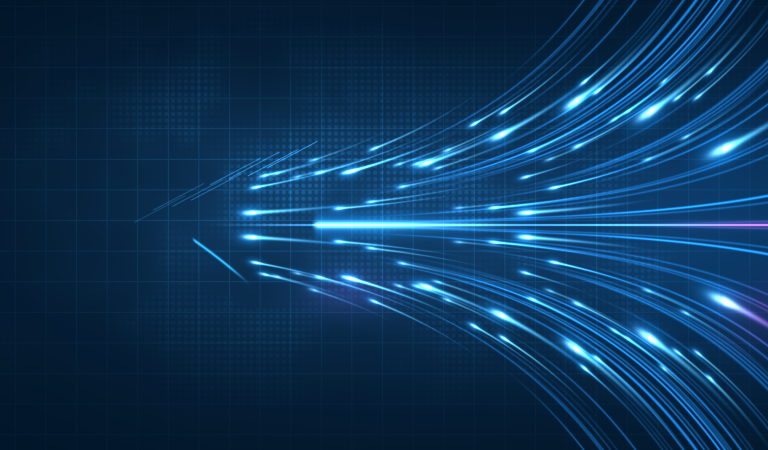
A WebGL 1 fragment shader for this background:

```glsl
precision highp float;
// Glowing comets and light streams flaring rightward over a dark blue technical grid.
uniform vec2 u_resolution;

float hash(float n) {
  return fract(sin(n * 127.1) * 43758.5);
}

float noise(vec2 p) {
  vec2 i = floor(p), f = fract(p);
  f = f * f * (3.0 - 2.0 * f);
  float n = i.x + i.y * 57.0;
  return mix(mix(hash(n), hash(n + 1.0), f.x),
             mix(hash(n + 57.0), hash(n + 58.0), f.x), f.y);
}

float clouds(vec2 p) {
  return 0.55 * noise(p) + 0.3 * noise(p * 2.1 + 7.0) + 0.15 * noise(p * 4.3 + 3.0);
}

// Soft elliptical spot
float spot(vec2 p, vec2 center, vec2 radius) {
  vec2 d = (p - center) / radius;
  return exp(-dot(d, d));
}

// Thin soft line from its distance, never narrower than the sampling grid
float stroke(float dist, float width) {
  float w = max(width, 0.6 / u_resolution.y);
  return exp(-dist * dist / (w * w));
}

float segment(vec2 p, vec2 a, vec2 b) {
  vec2 ab = b - a;
  return length(p - a - ab * clamp(dot(p - a, ab) / dot(ab, ab), 0.0, 1.0));
}

// Spread of the streams away from the axis
float flare(float x) {
  return exp(1.8 * x + 0.3 * x * x);
}

// Distance to the stream that lies at height h where flare is 1
float streamDistance(vec2 p, float h) {
  float path = h * flare(p.x);
  float slope = path * (1.8 + 0.6 * p.x);
  return abs(p.y - path) / sqrt(1.0 + slope * slope);
}

// Bright head with a tail that follows its stream to the right
vec3 comet(vec2 p, vec2 head, float len, float width) {
  float slope = head.y * (1.8 + 0.6 * head.x);
  vec2 dir = normalize(vec2(1.0, slope));
  float t = (p.x - head.x) / (len * dir.x);
  float fade = smoothstep(-0.02, 0.03, t) * pow(clamp(1.0 - t, 0.0, 1.0), 1.3);
  float dist = streamDistance(p, head.y / flare(head.x));
  float tail = fade * stroke(dist, width * (1.0 - 0.5 * clamp(t, 0.0, 1.0)));
  vec2 d = p - head;
  vec2 local = vec2(dot(d, dir), dot(d, vec2(-dir.y, dir.x))) / width;
  float core = exp(-dot(local * local, vec2(0.07, 0.6)));
  float halo = exp(-dot(local * local, vec2(0.02, 0.07)));
  return mix(vec3(0.08, 0.5, 0.85), vec3(0.55, 0.95, 1.0), fade) * tail
       + vec3(0.75, 0.9, 0.95) * core + vec3(0.03, 0.25, 0.42) * halo;
}

void main() {
  vec2 p = gl_FragCoord.xy / u_resolution.y;
  vec2 q = vec2(p.x, abs(p.y - 0.5));

  // Backdrop with a blue glow and drifting haze
  float haze = clouds(p * 5.0);
  float glow = spot(p, vec2(1.02, 0.5), vec2(0.62, 0.27));
  float mist = spot(p, vec2(0.5, 0.58), vec2(0.42, 0.26));
  vec3 color = mix(vec3(0.005, 0.075, 0.145), vec3(0.02, 0.13, 0.23),
                   spot(p, vec2(0.8, 0.5), vec2(0.95, 0.5)));
  color += vec3(0.045, 0.11, 0.18) * glow * (0.65 + 0.5 * haze);
  color += vec3(0.04, 0.10, 0.15) * mist * haze;
  color += vec3(0.02, 0.10, 0.18) * spot(p, vec2(1.65, 0.5), vec2(0.35, 0.35));

  // Square grid and fine dot screen
  vec2 cell = abs(fract(p / 0.068) - 0.5) * 0.068;
  float grid = max(stroke(cell.x, 0.001), stroke(cell.y, 0.001));
  color += vec3(0.015, 0.05, 0.07) * grid * (0.35 + glow + mist);
  float dots = 1.0 - smoothstep(0.2, 0.45, length(fract(p / 0.0145) - 0.5));
  color += vec3(0.02, 0.07, 0.10) * dots * smoothstep(0.4, 0.7, haze) * (glow + mist);

  // Faint streams reaching the right edge
  vec3 light = vec3(0.0);
  for (int i = 0; i < 46; i++) {
    float n = float(i);
    float h = 0.03 * pow(hash(n + 1.3), 1.7);
    float start = 0.72 + 0.65 * hash(n + 61.7);
    float shown = smoothstep(start, start + 0.3, p.x) * (0.2 + 0.5 * hash(n + 23.1));
    light += vec3(0.10, 0.46, 0.78) * shown * stroke(streamDistance(q, h), 0.0012 + 0.0008 * p.x);
  }

  // Scattered small comets
  for (int i = 0; i < 34; i++) {
    float n = float(i);
    float x = 0.55 + 1.05 * (n + hash(n + 5.2)) / 34.0;
    float y = (0.1 + 0.3 * (x - 0.5)) * (0.12 + 0.88 * hash(n + 91.4));
    light += comet(q, vec2(x, y), 0.12 + 0.2 * hash(n + 37.9), 0.0025)
           * (0.35 + 0.6 * hash(n + 11.6));
  }

  // Large comets, widening to the right
  for (int i = 0; i < 6; i++) {
    float k = float(i);
    float y = 0.117 + 0.16 * exp(-(k - 3.3) * (k - 3.3) / 2.5);
    light += comet(q, vec2(0.78 + 0.165 * k, y), 0.27, 0.0032 + 0.0008 * k);
  }
  for (int i = 0; i < 2; i++) {
    light += comet(q, vec2(0.556 + 0.611 * float(i), 0.027), 0.3, 0.004);
  }

  // Arrow tip: rising dashes above, one curved stroke below
  for (int i = 0; i < 8; i++) {
    float k = float(i);
    vec2 a = vec2(0.3 + 0.042 * k, 0.5 + 0.018 * k + 0.03 * hash(k + 3.0));
    float dash = stroke(segment(p, a, a + vec2(0.11, 0.058)), 0.0015);
    light += vec3(0.12, 0.35, 0.5) * dash * (0.3 + 0.08 * k);
  }
  float arc = 0.467 - 0.7 * (p.x - 0.43) - 0.7 * (p.x - 0.43) * (p.x - 0.43);
  float arcSpan = smoothstep(0.425, 0.435, p.x) * (1.0 - smoothstep(0.5, 0.56, p.x));
  light += vec3(0.15, 0.6, 0.8) * arcSpan * stroke((p.y - arc) * 0.8, 0.003);

  // Central beam
  float beam = smoothstep(0.69, 0.71, p.x) * (1.0 - smoothstep(0.75, 1.2, p.x));
  light += vec3(0.6, 0.95, 1.0) * beam * stroke(q.y, 0.007);
  light += vec3(0.04, 0.25, 0.42) * beam * stroke(q.y, 0.025);
  light += vec3(0.3, 0.6, 0.85) * smoothstep(0.45, 0.75, p.x) * stroke(q.y, 0.002);

  // Pink tint near the right edge
  float pink = spot(p, vec2(1.72, 0.3), vec2(0.09, 0.07))
             + spot(p, vec2(1.72, 0.5), vec2(0.22, 0.012));
  light = mix(light, light.brg * vec3(1.0, 0.75, 1.0) + vec3(0.1, 0.02, 0.1), min(pink, 1.0) * 0.75);
  color += vec3(0.09, 0.05, 0.14) * spot(p, vec2(0.78, 0.35), vec2(0.1, 0.05));

  gl_FragColor = vec4(min(color + light, 1.0), 1.0);
}
```
